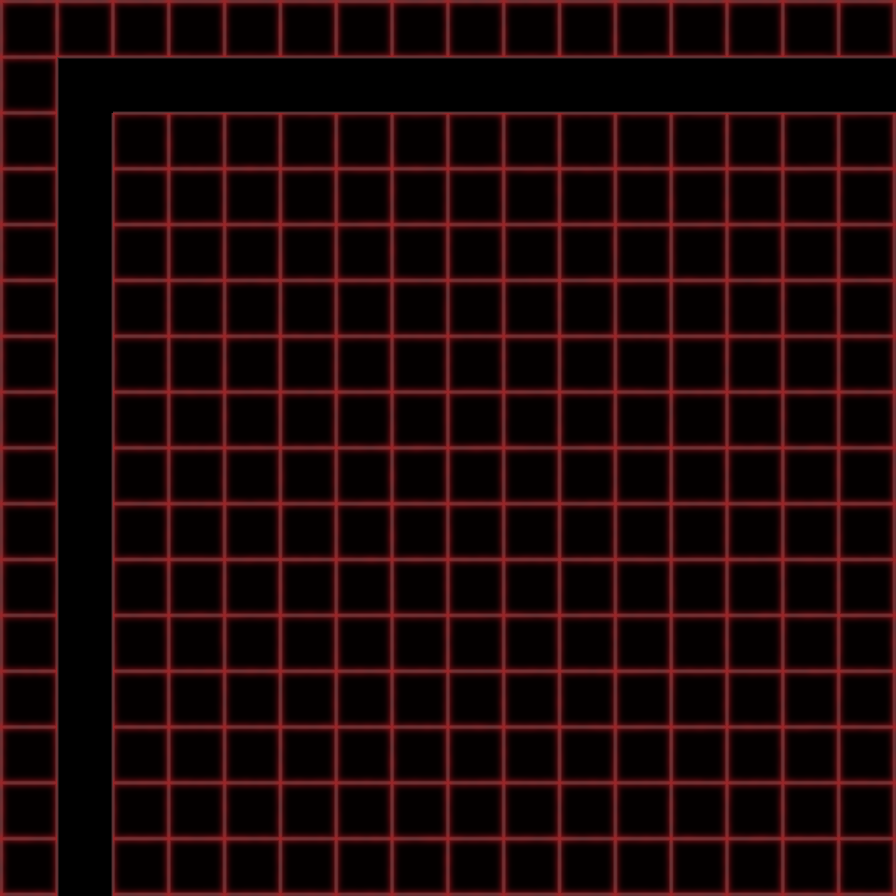
Write a WebGL 2 fragment shader that draws this pattern.

```glsl
#version 300 es
precision highp float;
// Glowing red square grid on black, with an unlit L-shaped channel one cell wide.

uniform vec2 u_resolution;
out vec4 fragColor;

const float CELLS = 16.05;          // cells across the canvas
const float MARGIN = 0.023;         // inset of the first line, in cells
const float LINE_HALF = 0.031;      // half line width, in cells
const float GLOW_RADIUS = 0.085;    // reach of the halo, in cells

const vec3 BACKGROUND = vec3(0.012, 0.0, 0.0);
const vec3 HALO = vec3(0.31, 0.035, 0.05);
const vec3 DUSTY_LINE = vec3(0.38, 0.20, 0.21);
const vec3 RED_LINE = vec3(0.47, 0.18, 0.19);
const vec3 HOT_JOINT = vec3(0.60, 0.15, 0.16);

vec2 hashGradient(vec2 p) {
    vec2 q = fract(p * vec2(0.1031, 0.1130));
    q += dot(q, q.yx + 33.33);
    float angle = 6.2832 * fract((q.x + q.y) * q.x * 17.0);
    return vec2(cos(angle), sin(angle));
}

float gradientNoise(vec2 p) {
    vec2 i = floor(p), f = fract(p);
    vec2 u = f * f * f * (f * (f * 6.0 - 15.0) + 10.0);
    vec2 e = vec2(0.0, 1.0);
    float a = dot(hashGradient(i), f);
    float b = dot(hashGradient(i + e.yx), f - e.yx);
    float c = dot(hashGradient(i + e.xy), f - e.xy);
    float d = dot(hashGradient(i + e.yy), f - e.yy);
    return mix(mix(a, b, u.x), mix(c, d, u.x), u.y);
}

// 0 inside the channel that follows the second row and column, else 1
float isLit(vec2 cell) {
    return abs(min(cell.x, cell.y) - 1.0) < 0.5 ? 0.0 : 1.0;
}

float stroke(float dist, float halfWidth, float soften) {
    return 1.0 - smoothstep(halfWidth - soften, halfWidth + soften, dist);
}

float halo(float dist) {
    float r = dist / GLOW_RADIUS;
    return exp(-r * r);
}

void main() {
    vec2 uv = gl_FragCoord.xy / u_resolution;
    vec2 grid = vec2(uv.x, 1.0 - uv.y) * CELLS - MARGIN;   // rows run downward
    float pixel = CELLS / min(u_resolution.x, u_resolution.y);
    float soften = 0.5 * pixel + 0.012;

    vec2 cell = floor(grid), local = fract(grid);
    vec2 dist = min(local, 1.0 - local);
    vec2 side = sign(local - 0.5);

    // A line exists where a lit cell touches it; channel edges are thinner
    float lit = isLit(cell);
    vec2 neighbours = vec2(isLit(cell + vec2(side.x, 0.0)),
                           isLit(cell + vec2(0.0, side.y)));
    vec2 present = max(vec2(lit), neighbours);
    float halfWidth = mix(0.7, 1.0, lit) * LINE_HALF;
    vec2 lines = present * vec2(stroke(dist.x, halfWidth, soften),
                                stroke(dist.y, halfWidth, soften));

    // Halo spills only into lit cells, with slight uneven brightness
    float wear = gradientNoise(grid * 3.7);
    vec2 glow = lit * vec2(halo(dist.x), halo(dist.y));
    float glowSum = glow.x + glow.y - 0.7 * glow.x * glow.y;
    vec3 color = BACKGROUND * lit + HALO * glowSum * (1.0 + 0.25 * wear);

    // Line cores: dusty beside the channel, redder between lit cells
    vec2 fullyLit = lit * neighbours;
    float redness = max(lines.x * fullyLit.x, lines.y * fullyLit.y);
    redness *= clamp(0.55 + 0.8 * wear, 0.0, 1.0);
    vec3 core = mix(DUSTY_LINE, RED_LINE, redness);
    core = mix(core, HOT_JOINT, glow.x * glow.y);
    color = mix(color, core, max(lines.x, lines.y));

    fragColor = vec4(color, 1.0);
}
```
